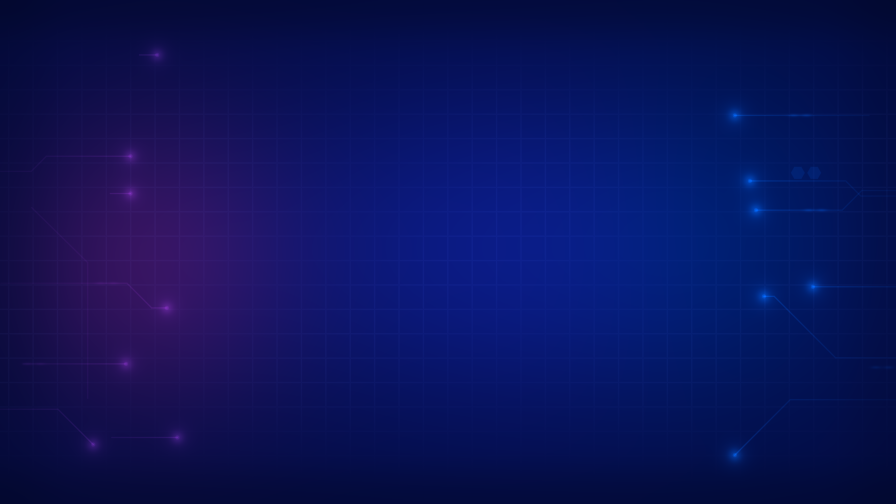
Write a Shadertoy shader that draws this background.

```glsl
// Deep blue backdrop with a violet glow, a faint grid and circuit traces at both sides.

float glow(vec2 p, vec2 center, vec2 size) {
    vec2 q = (p - center) / size;
    return exp(-dot(q, q));
}

float segmentDistance(vec2 p, vec2 a, vec2 b) {
    vec2 pa = p - a, ba = b - a;
    float t = clamp(dot(pa, ba) / max(dot(ba, ba), 1e-6), 0.0, 1.0);
    return length(pa - ba * t);
}

float stroke(float dist, float width) {
    float aa = 0.75 / iResolution.y;
    return 1.0 - smoothstep(max(width - aa, 0.0), width + aa, dist);
}

// route: node x, node y, straight run, signed rise of the diagonal
float trace(vec2 p, vec4 route, float side) {
    vec2 node = route.xy;
    vec2 bend = node + vec2(side * route.z, 0.0);
    vec2 corner = bend + vec2(side * abs(route.w), route.w);
    vec2 end = corner + vec2(side * 0.25 * step(0.001, abs(route.w)), 0.0);
    float dist = min(segmentDistance(p, node, bend),
                 min(segmentDistance(p, bend, corner), segmentDistance(p, corner, end)));
    float fade = exp(-4.5 * length(p - node));
    float halo = 0.45 * glow(p, node, vec2(0.012)) + 0.16 * glow(p, node, vec2(0.028));
    return 0.32 * fade * stroke(dist, 0.0011) + halo + 0.25 * stroke(length(p - node), 0.004);
}

float grid(vec2 p) {
    vec2 cell = (p - vec2(0.6465, 0.483)) / 0.0484;
    vec2 dist = abs(fract(cell + 0.5) - 0.5) * 0.0484;
    float strength = 0.75 + 0.25 * sin(p.x * 9.0 + 2.0 * sin(p.y * 7.0));
    return strength * max(stroke(dist.x, 0.0012), stroke(dist.y, 0.0012));
}

float hexDistance(vec2 p) {
    p = abs(p);
    return max(p.y, dot(p, vec2(0.866, 0.5)));
}

void mainImage(out vec4 fragColor, in vec2 fragCoord) {
    vec2 p = fragCoord / iResolution.xy * vec2(16.0 / 9.0, 1.0);

    // Background glows
    vec3 color = vec3(0.01, 0.042, 0.25);
    color += vec3(0.035, 0.065, 0.28) * glow(p, vec2(1.05, 0.51), vec2(0.62, 0.36));
    color += vec3(0.20, 0.025, 0.075) * glow(p, vec2(0.30, 0.48), vec2(0.27, 0.30));
    color += vec3(-0.035, 0.035, 0.01) * glow(p, vec2(1.42, 0.53), vec2(0.28, 0.34));

    // Darker rim
    float rim = min(p.y, 1.0 - p.y);
    color *= mix(0.82, 1.0, smoothstep(0.0, 0.12, rim));
    color *= mix(0.9, 1.0, smoothstep(0.0, 0.16, min(p.x, 16.0 / 9.0 - p.x)));

    // Grid, fading toward the top and bottom
    color += vec3(0.018, 0.022, 0.035) * grid(p) * smoothstep(0.02, 0.3, rim);

    // Violet traces run left, blue traces run right
    vec4 leftRoutes[7] = vec4[7](
        vec4(0.312, 0.891, 0.035, 0.0), vec4(0.259, 0.690, 0.167, -0.03),
        vec4(0.259, 0.616, 0.040, 0.0), vec4(0.331, 0.389, 0.030, 0.049),
        vec4(0.250, 0.278, 0.204, 0.0), vec4(0.352, 0.132, 0.130, 0.0),
        vec4(0.185, 0.118, 0.0, 0.07));
    vec4 rightRoutes[6] = vec4[6](
        vec4(1.458, 0.771, 0.266, 0.0), vec4(1.488, 0.641, 0.190, -0.03),
        vec4(1.500, 0.583, 0.171, 0.039), vec4(1.613, 0.431, 0.165, 0.0),
        vec4(1.516, 0.412, 0.020, -0.122), vec4(1.458, 0.097, 0.0, 0.11));
    float violet = 0.0, blue = 0.0;
    for (int i = 0; i < 7; i++) violet += trace(p, leftRoutes[i], -1.0);
    for (int i = 0; i < 6; i++) blue += trace(p, rightRoutes[i], 1.0);

    // Angled line without a node
    float angled = min(segmentDistance(p, vec2(0.063, 0.588), vec2(0.174, 0.479)),
                       segmentDistance(p, vec2(0.174, 0.479), vec2(0.174, 0.21)));
    violet += 0.13 * stroke(angled, 0.0011);

    // Small paired marks: bright dashes and faint hexagons
    for (int i = 0; i < 2; i++) {
        float shift = float(i) * 0.025;
        blue += 0.25 * glow(p, vec2(1.575 + shift, 0.771), vec2(0.010, 0.003));
        blue += 0.25 * glow(p, vec2(1.605 + shift, 0.583), vec2(0.010, 0.003));
        blue += 0.15 * glow(p, vec2(1.738 + shift, 0.271), vec2(0.010, 0.003));
        blue += 0.16 * stroke(hexDistance(p - vec2(1.583 + 1.3 * shift, 0.657)), 0.012);
        violet += 0.15 * glow(p, vec2(0.200 + shift, 0.438), vec2(0.010, 0.003));
        violet += 0.15 * glow(p, vec2(0.055 + shift, 0.278), vec2(0.010, 0.003));
    }
    color += vec3(0.26, 0.09, 0.30) * violet + vec3(0.01, 0.26, 0.50) * blue;

    fragColor = vec4(clamp(color, 0.0, 1.0), 1.0);
}
```
